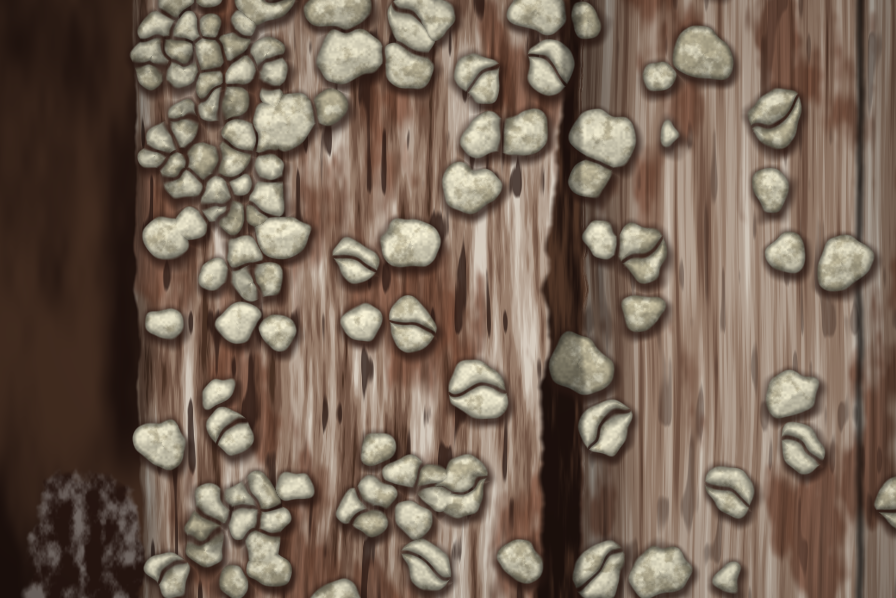
Write a Shadertoy shader that draws this texture.

```glsl
// Weathered wooden planks with vertical grain, overgrown by pale cracked lichen cushions.

const vec3 SHADOW = vec3(0.15, 0.085, 0.065);
const vec3 UMBER = vec3(0.27, 0.18, 0.13);
const vec3 BROWN = vec3(0.43, 0.32, 0.26);
const vec3 TAN = vec3(0.57, 0.47, 0.40);
const vec3 PALE = vec3(0.69, 0.62, 0.56);
const vec3 BLEACHED = vec3(0.81, 0.77, 0.72);
const vec3 RUST = vec3(0.40, 0.24, 0.17);
const vec3 LICHEN_DIM = vec3(0.65, 0.62, 0.52);
const vec3 LICHEN_LIT = vec3(0.81, 0.79, 0.70);
const float CRACK = 0.0028;             // half width of the lichen cracks
const float EDGE = 0.002;               // softness of lichen outlines
const vec2 LIGHT = vec2(-0.003, 0.008); // step towards the light
const float TAU = 6.2832;

vec3 hash3(vec2 p) {
    vec3 q = fract(vec3(p.xyx) * vec3(0.1031, 0.1030, 0.0973));
    q += dot(q, q.yxz + 33.33);
    return fract((q.xxy + q.yzz) * q.zyx);
}

float noise(vec2 p) {
    vec2 i = floor(p), f = fract(p);
    f = f * f * (3.0 - 2.0 * f);
    return mix(mix(hash3(i).x, hash3(i + vec2(1, 0)).x, f.x),
               mix(hash3(i + vec2(0, 1)).x, hash3(i + vec2(1, 1)).x, f.x), f.y);
}

float fbm(vec2 p) {
    float sum = 0.0, amp = 0.54;
    for (int i = 0; i < 4; i++) {
        sum += amp * noise(p);
        p = p * 2.03 + 17.3;
        amp *= 0.5;
    }
    return sum;
}

// Where the crust grows densely: a long patch and two small ones
float crust(vec2 p) {
    vec2 a = p - vec2(0.36, 0.80);
    a.x += 0.12 * a.y;
    float d = length(a / vec2(0.125, 0.29));
    d = min(d, length((p - vec2(0.39, 0.10)) / vec2(0.085, 0.09)));
    d = min(d, length((p - vec2(0.67, 0.17)) / vec2(0.08, 0.09)));
    return smoothstep(1.1, 0.8, d);
}

float cushionChance(vec2 p) {
    float left = mix(0.66, 0.38, smoothstep(0.70, 0.76, p.x)) * (1.0 - crust(p));
    float chance = mix(left, 0.30, step(0.93, p.x));
    return chance * step(0.25, p.x);
}

// Scattered lobed cushions; x: signed distance, y: random id
vec2 cushions(vec2 p, float cell, float rMin, float rMax, bool dense) {
    float d1 = 1.0, d2 = 1.0, id = 0.0;
    vec2 base = floor(p / cell);
    for (int j = -1; j <= 1; j++)
    for (int i = -1; i <= 1; i++) {
        vec2 c = base + vec2(i, j);
        vec3 h = hash3(c + 7.0), g = hash3(c + 91.0);
        vec2 centre = (c + 0.5 + (h.xy - 0.5) * 0.62) * cell;
        if (g.x > (dense ? 0.9 * crust(centre) : cushionChance(centre))) continue;
        vec2 q = p - centre;
        float a = atan(q.y, q.x);
        float r = mix(rMin, rMax, sqrt(h.z));
        r *= 1.0 + 0.11 * sin(2.0 * a + TAU * g.y) + 0.07 * sin(3.0 * a + TAU * g.z);
        float d = length(q) - r;
        if (!dense && g.y > 0.5 && h.z > 0.25) {
            float tilt = (g.z - 0.5) * 1.8;
            float line = q.y * cos(tilt) - q.x * sin(tilt) + 0.007 * sin(q.x * 75.0 + TAU * h.x);
            d = max(d, CRACK - abs(line));
        }
        if (d < d1) { d2 = d1; d1 = d; id = h.x; }
        else d2 = min(d2, d);
    }
    return vec2(max(d1, CRACK - 0.5 * (d2 - d1)), id);
}

vec2 lichen(vec2 p) {
    p += 0.013 * (vec2(noise(p * 38.0), noise(p * 38.0 + 50.0)) - 0.5);
    vec2 big = cushions(p, 0.105, 0.018, 0.051, false);
    vec2 small = cushions(p, 0.047, 0.018, 0.032, true);
    return big.x < small.x ? big : small;
}

vec3 woodRamp(float t) {
    vec3 c = mix(UMBER, BROWN, smoothstep(0.05, 0.28, t));
    c = mix(c, TAN, smoothstep(0.28, 0.50, t));
    c = mix(c, PALE, smoothstep(0.50, 0.72, t));
    return mix(c, BLEACHED, smoothstep(0.72, 1.0, t));
}

vec3 wood(vec2 p, float right) {
    float bend = 0.02 * noise(p * vec2(4.0, 3.0));
    float x = p.x + bend;
    float grain = fbm(vec2(x * 48.0, p.y * mix(5.0, 1.5, right)));
    float fibre = fbm(vec2(x * 130.0, p.y * mix(11.0, 3.0, right)) + 9.0);
    float t = 0.53 + 0.07 * right + mix(1.25, 0.75, right) * (grain - 0.5) + 0.75 * (fibre - 0.5);
    t += 0.13 * smoothstep(0.68, 0.82, p.x) * (1.0 - right);
    vec3 c = woodRamp(t);
    // Rusty stains, then short dark pits along the grain
    float stain = fbm(p * vec2(13.0, 6.0) + 4.0) + 0.25 * (grain - 0.5) - 0.06 * right;
    c = mix(c, RUST * (0.55 + 0.8 * fibre), 0.75 * smoothstep(0.50, 0.68, stain));
    float pit = noise(vec2(x * 75.0, p.y * 13.0) + 31.0) + 0.25 * fibre;
    return mix(c, SHADOW, 0.75 * smoothstep(0.90, 1.02, pit) * (1.0 - 0.55 * right));
}

void mainImage(out vec4 fragColor, in vec2 fragCoord) {
    vec2 p = fragCoord / iResolution.y;

    // Blurred dark background with a grey stump
    vec3 col = mix(SHADOW * 0.75, UMBER * 0.95, smoothstep(0.3, 0.75, fbm(p * vec2(9.0, 2.5))));
    float stump = length((p - vec2(0.14, 0.03)) / vec2(0.10, 0.19)) + 0.5 * (fbm(p * 22.0) - 0.5);
    vec3 bark = mix(SHADOW, vec3(0.46, 0.42, 0.40), smoothstep(0.35, 0.75, fbm(p * vec2(45.0, 28.0))));
    col = mix(col, bark, smoothstep(1.05, 0.9, stump));

    // Two planks with a dark gap between them
    float ragged = 0.018 * (fbm(vec2(p.y * 14.0, 3.0)) - 0.5);
    float leftEdge = 0.240 - 0.02 * p.y + ragged;
    float gapStart = 0.895 + 0.04 * p.y + 2.0 * ragged;
    float gapEnd = 0.975 - ragged;
    float right = smoothstep(gapEnd - 0.006, gapEnd + 0.006, p.x);
    float inGap = smoothstep(gapStart - 0.004, gapStart + 0.008, p.x) * (1.0 - right);
    vec3 plank = wood(p, right);
    plank *= mix(1.0, mix(0.62, 1.0, smoothstep(0.97, 1.10, p.x)), right);
    plank *= mix(0.65, 1.0, smoothstep(0.0, 0.045, p.x - leftEdge));
    float seam = abs(p.x - 1.437 - 0.4 * ragged);
    plank *= 1.0 - 0.6 * smoothstep(0.012, 0.0, seam) - 0.15 * smoothstep(1.43, 1.45, p.x);
    vec3 gapColour = mix(SHADOW * 0.7, UMBER * 1.1, smoothstep(0.4, 0.75, fbm(p * vec2(55.0, 6.0))));
    plank = mix(plank, gapColour, inGap);
    col = mix(col, plank, smoothstep(-0.003, 0.003, p.x - leftEdge));

    // Lichen: contact shadow, domed body, dark rim
    vec2 body = lichen(p);
    float towardLight = lichen(p + LIGHT).x;
    float shade = smoothstep(0.016, -0.004, min(towardLight, body.x + 0.004));
    col = mix(col, SHADOW, 0.75 * shade);
    float mottled = fbm(p * 60.0) + 0.4 * (body.y - 0.5);
    vec3 skin = mix(LICHEN_DIM, LICHEN_LIT, smoothstep(0.25, 0.6, mottled));
    skin *= 0.93 + 0.14 * noise(p * 230.0);
    float slope = clamp((towardLight - body.x) / length(LIGHT), -1.0, 1.0);
    float dome = smoothstep(0.0, 0.012, -body.x);
    skin *= mix(0.58, 1.0, dome) * (1.0 + 0.10 * slope);
    skin *= 1.0 - 0.35 * inGap;
    col = mix(col, skin, smoothstep(EDGE, -EDGE, body.x));

    // Gentle darkening at the corners
    vec2 v = p / vec2(iResolution.x / iResolution.y, 1.0) - 0.5;
    col *= 1.04 - 0.35 * dot(v, v);
    fragColor = vec4(col, 1.0);
}
```
